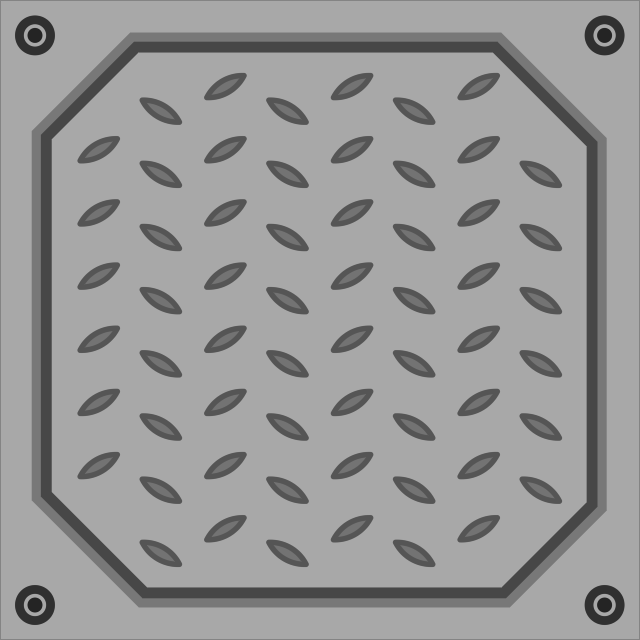
Give the GLSL for this texture, as a three.js fragment shader.

```glsl
// Grey tread plate: a cut-corner frame around staggered rows of raised lenses,
// with a ringed rivet in each corner. Everything is a flat fill over distance
// functions; the falling lenses are the rising grid mirrored and shifted.
#define EDGE 0.001
#define PITCH vec2(0.1979, 0.0987)
#define FIRST_LENS vec2(0.1543, 0.1738)
#define ROW_SHIFT 0.0384
#define LENS_SIZE vec2(0.0337, 0.0099)
#define LENS_RIM 0.0043
#define LENS_TILT 0.533
#define FRAME_HALF 0.4264
#define FRAME_CUTS vec2(0.7, 0.7135)
#define FRAME_LINE 0.0085
#define FRAME_OUTER 0.0228
#define RIVET_REACH 0.445

varying vec2 vUv;

// Coverage of the region where the distance is negative.
float cover(float d) {
  return 1.0 - smoothstep(-EDGE, EDGE, d);
}

// Lens made of two arcs: half length along x, half thickness along y.
float lensDistance(vec2 p, vec2 size) {
  p = abs(p);
  float radius = dot(size, size) / (2.0 * size.y);
  float drop = radius - size.y;
  bool pastTip = (p.x - size.x) * drop > p.y * size.x;
  return pastTip ? length(p - vec2(size.x, 0.0))
                 : length(p + vec2(0.0, drop)) - radius;
}

// Nearest rising lens in a 4 by 8 grid; the first column is two rows shorter.
float lensGrid(vec2 p) {
  p -= FIRST_LENS;
  vec2 cell = floor(p / PITCH + 0.5);
  cell.x = clamp(cell.x, 0.0, 3.0);
  float trim = 1.0 - step(0.5, cell.x);
  cell.y = clamp(cell.y, trim, 7.0 - trim);
  p -= cell * PITCH;
  float c = cos(LENS_TILT), s = sin(LENS_TILT);
  return lensDistance(vec2(c * p.x + s * p.y, c * p.y - s * p.x), LENS_SIZE);
}

// Square with diagonal cuts; opposite corners share a cut depth.
float frameDistance(vec2 p) {
  vec2 box = abs(p + vec2(0.0013, 0.0)) - FRAME_HALF;
  vec2 cuts = (abs(vec2(p.x + p.y, p.x - p.y)) - FRAME_CUTS) * 0.70711;
  return max(max(box.x, box.y), max(cuts.x, cuts.y));
}

void main() {
  float plate = 0.66;
  float shade = plate;

  // Hairline around the plate
  vec2 border = min(vUv, 1.0 - vUv);
  shade = mix(shade, 0.42, cover(min(border.x, border.y) - 0.0009));

  // Frame: pale outer band, dark inner band
  float frame = frameDistance(vUv - 0.5);
  float outerBand = abs(frame - 0.5 * FRAME_OUTER) - 0.5 * FRAME_OUTER;
  shade = mix(shade, 0.47, cover(outerBand));
  shade = mix(shade, 0.28, cover(abs(frame) - FRAME_LINE));

  // Raised lenses, rising and falling
  vec2 mirrored = vec2(0.9993 - vUv.x, vUv.y + ROW_SHIFT);
  float lens = min(lensGrid(vUv), lensGrid(mirrored));
  shade = mix(shade, 0.335, cover(lens - LENS_RIM));
  shade = mix(shade, 0.45, cover(lens + LENS_RIM));

  // Corner rivets
  float rivet = length(abs(vUv - 0.49967) - RIVET_REACH);
  shade = mix(shade, 0.19, cover(rivet - 0.0312));
  shade = mix(shade, plate, cover(rivet - 0.0174));
  shade = mix(shade, 0.14, cover(rivet - 0.0117));

  gl_FragColor = vec4(vec3(shade), 1.0);
}
```
